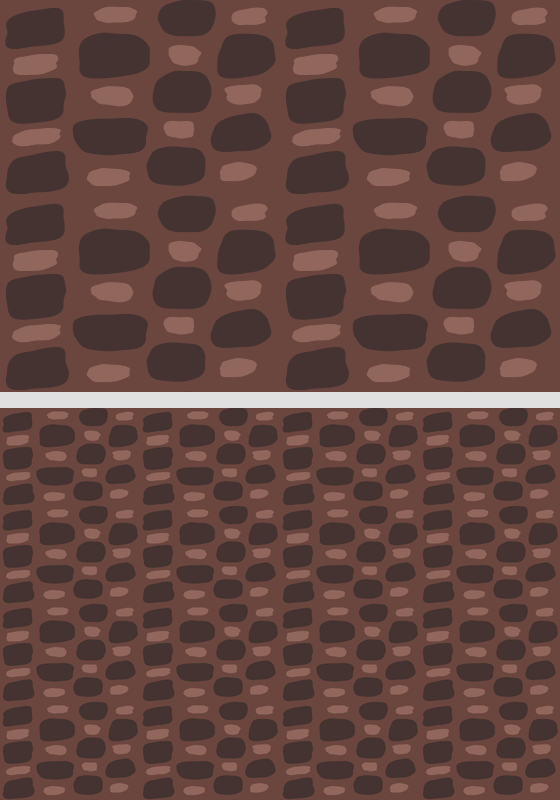
Top, the tile; bottom, the same tile 2 across and 2 down.
Reproduce this pattern procedurally as a Shadertoy shader.

```glsl
// Flat cobbles on brown ground: four leaning columns of five stones, large dark
// ones alternating with small pale ones. Each stone is a sheared superellipse
// with a hashed, wavy outline, measured with wrapped offsets so the tile repeats.

const vec2 REPEATS = vec2(2.0);
const vec2 TILE = vec2(384.0, 268.0);   // layout units of one repeat
const int COLUMNS = 4;
const int ROWS = 5;

const vec3 GROUND = vec3(0.42, 0.275, 0.245);
const vec3 DARK_STONE = vec3(0.265, 0.2, 0.19);
const vec3 PALE_STONE = vec3(0.565, 0.4, 0.365);

// One component per column; heights are counted from the top of the tile.
const vec4 COLUMN_X = vec4(48.0, 159.0, 257.0, 342.0);
const vec4 COLUMN_LEAN = vec4(0.75, -2.5, -3.8, -4.0);
const vec4 FIRST_Y = vec4(39.0, 20.0, 25.0, 23.0);
const vec4 STEP_Y = vec4(49.5, 55.5, 50.6, 53.0);
const vec4 DARK_WIDTH = vec4(42.0, 51.0, 40.5, 41.0);
const vec4 PALE_WIDTH = vec4(33.0, 29.0, 22.5, 26.0);
const vec4 SHEAR = vec4(0.13, 0.03, 0.03, 0.05);
const vec4 SQUARENESS = vec4(4.6, 3.3, 2.9, 2.8);

const float DARK_HEIGHT = 28.0;
const float PALE_HEIGHT = 12.6;
const float ROW_HEIGHT[5] = float[5](0.9, 1.09, 1.07, 0.94, 1.0);
const float SIZE = 0.965;
const float SHEAR_VARIATION = 0.1;
const float TAPER = 0.22;
const float DARK_WOBBLE = 0.024;
const float PALE_WOBBLE = 0.045;
const float TAU = 6.2831853;

float hash(vec2 p) {
    vec3 q = fract(vec3(p.xyx) * 0.1031);
    q += dot(q, q.yzx + 33.33);
    return fract((q.x + q.y) * q.z);
}

// Sum of whole-numbered waves around the outline.
float outlineWave(float angle, float seed) {
    float wave = 0.0;
    for (int k = 2; k < 10; k++) {
        float n = float(k);
        wave += sin(n * angle + TAU * hash(vec2(seed, n * 7.0))) * 2.0 / n;
    }
    return wave;
}

// Approximate signed distance along the ray from the stone's centre.
float stoneDistance(vec2 p, vec2 halfSize, float shear, float power, float wobble, float seed) {
    vec2 q = p;
    q.y -= shear * q.x;
    q /= halfSize;
    vec2 taper = TAPER * (vec2(hash(vec2(seed, 91.0)), hash(vec2(seed, 57.0))) - 0.5);
    q *= 1.0 + taper * clamp(q.yx, -1.5, 1.5);
    vec2 a = pow(abs(q) + 1e-4, vec2(power));
    float radius = pow(a.x + a.y, 1.0 / power);
    radius /= 1.0 + wobble * outlineWave(atan(q.y, q.x + 1e-5), seed);
    return length(p) * (1.0 - 1.0 / max(radius, 0.01));
}

void mainImage(out vec4 fragColor, in vec2 fragCoord) {
    vec2 p = fract(fragCoord / iResolution.xy * REPEATS) * TILE;
    float pixel = TILE.y * REPEATS.y / iResolution.y;
    vec3 color = GROUND;

    for (int c = 0; c < COLUMNS; c++) {
        for (int r = 0; r < ROWS; r++) {
            float row = float(r);
            float seed = float(c * ROWS + r) + 3.0;
            bool dark = (c + r) % 2 == 0;

            // Nearest wrapped copy of this stone
            vec2 center = vec2(COLUMN_X[c] + COLUMN_LEAN[c] * row,
                               TILE.y - FIRST_Y[c] - STEP_Y[c] * row);
            vec2 offset = p - center;
            offset -= TILE * round(offset / TILE);

            // Size and outline
            vec2 halfSize = dark ? vec2(DARK_WIDTH[c], DARK_HEIGHT)
                                 : vec2(PALE_WIDTH[c], PALE_HEIGHT);
            halfSize *= SIZE * vec2(1.0, ROW_HEIGHT[r]);
            float shear = SHEAR[c] + SHEAR_VARIATION * (hash(vec2(seed, 23.0)) - 0.5);
            float power = dark ? SQUARENESS[c] : 2.8;
            float wobble = dark ? DARK_WOBBLE : PALE_WOBBLE;
            float d = stoneDistance(offset, halfSize, shear, power, wobble, seed);

            // Smoothed fill
            float cover = 1.0 - smoothstep(-0.75 * pixel, 0.75 * pixel, d);
            color = mix(color, dark ? DARK_STONE : PALE_STONE, cover);
        }
    }
    fragColor = vec4(color, 1.0);
}
```
